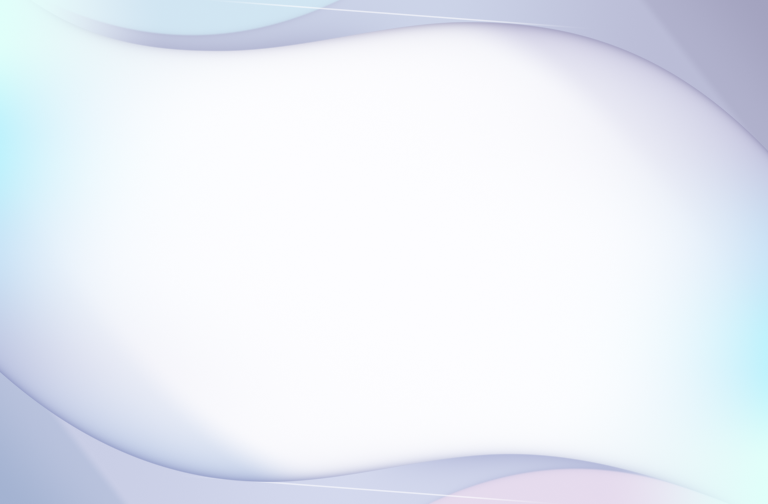
Reproduce this background procedurally as a WebGL 2 fragment shader.

```glsl
#version 300 es
precision highp float;
// Pale background framed by two silky waves, below and above a white centre.
// Both waves come from one function: the upper one is the lower turned by
// half a circle, with its own knots and colours. Tints glow in from the sides.

#define SIDE_REACH 0.085
#define VIGNETTE 0.42
#define WING_STRENGTH 0.62
#define RIM_WIDTH 0.009
#define RIM_STRENGTH 0.48
#define GRAIN 0.004

uniform vec2 u_resolution;
out vec4 fragColor;

const vec3 WHITE = vec3(0.992, 0.992, 1.0);
const vec3 MINT = vec3(0.88, 1.0, 0.98);
const vec3 CYAN = vec3(0.75, 0.95, 0.99);
const vec3 SKY = vec3(0.80, 0.90, 0.97);
const vec3 LAVENDER = vec3(0.79, 0.80, 0.89);

// Colours and knots of one wave
struct Wave {
    vec4 knotX, knotY;
    vec2 slope;
    vec3 corner, fold, middle, tail, wing, rim;
};

const Wave LOWER = Wave(
    vec4(0.0, 0.35, 0.664, 0.95), vec4(0.262, 0.044, 0.099, 0.0), vec2(-1.35, -0.6),
    vec3(0.64, 0.70, 0.82), vec3(0.79, 0.81, 0.90), vec3(0.83, 0.85, 0.93),
    vec3(0.90, 0.86, 0.93), vec3(0.68, 0.76, 0.89), vec3(0.47, 0.50, 0.70));

const Wave UPPER = Wave(
    vec4(0.0, 0.39, 0.714, 0.96), vec4(0.30, 0.044, 0.101, 0.0), vec2(-1.6, -1.05),
    vec3(0.64, 0.64, 0.75), vec3(0.73, 0.74, 0.84), vec3(0.80, 0.83, 0.91),
    vec3(0.82, 0.90, 0.95), vec3(0.79, 0.78, 0.88), vec3(0.52, 0.51, 0.66));

float hash(vec2 p) {
    vec3 q = fract(vec3(p.xyx) * 0.1031);
    q += dot(q, q.yzx + 33.33);
    return fract((q.x + q.y) * q.z);
}

// Cubic between two points (x, y) with given end slopes
float hermite(float x, vec2 a, vec2 b, float slopeA, float slopeB) {
    float w = b.x - a.x, t = (x - a.x) / w, s = 1.0 - t;
    return a.y * (1.0 + 2.0 * t) * s * s + b.y * t * t * (3.0 - 2.0 * t)
         + w * t * s * (slopeA * s - slopeB * t);
}

float waveEdge(float x, Wave w) {
    vec2 a = vec2(w.knotX.x, w.knotY.x), b = vec2(w.knotX.y, w.knotY.y);
    vec2 c = vec2(w.knotX.z, w.knotY.z), d = vec2(w.knotX.w, w.knotY.w);
    if (x < b.x) return hermite(x, a, b, w.slope.x, 0.0);
    if (x < c.x) return hermite(x, b, c, 0.0, 0.0);
    return hermite(x, c, d, 0.0, w.slope.y);
}

// Glow along the left side, from lavender at the foot to mint at the top
vec3 addSide(vec3 base, vec2 p) {
    vec3 tint = mix(LAVENDER, SKY, smoothstep(0.25, 0.52, p.y));
    tint = mix(tint, CYAN, smoothstep(0.48, 0.70, p.y));
    tint = mix(tint, MINT, smoothstep(0.72, 0.93, p.y));
    float reach = SIDE_REACH * (1.0 + 0.5 * smoothstep(0.5, 0.2, p.y)
                                    + 0.5 * smoothstep(0.75, 1.0, p.y));
    return mix(base, tint, exp(-pow(p.x / reach, 1.15)));
}

// Wave along the bottom of p, with the soft wing that rises from it
vec3 addWave(vec3 base, vec2 p, Wave w) {
    float px = 1.0 / u_resolution.y;
    float height = p.y - waveEdge(p.x, w);
    float above = max(height, 0.0);

    // Wing: crisp on its inner side, fading upwards and to the corner
    float wingTop = 0.05 + 2.6 * pow(max(0.43 - p.x, 0.0), 1.7);
    float wing = smoothstep(0.035, -0.055, p.y - wingTop) * exp(-above / 0.11);
    wing *= smoothstep(0.46, 0.32, p.x) * (0.6 + 0.4 * smoothstep(0.0, 0.2, p.x));
    vec3 color = mix(base, w.wing, WING_STRENGTH * wing);

    // Dark rim with a faint wide shadow
    float fade = mix(1.0, 0.4, smoothstep(0.35, 0.7, p.x)) * smoothstep(1.0, 0.82, p.x);
    float rim = RIM_STRENGTH * exp(-above / RIM_WIDTH) + 0.12 * exp(-above / 0.035);
    color = mix(color, w.rim, rim * fade);

    // Band outside the edge: corner, diagonal fold, middle
    float foldX = p.x - 0.065 - 0.52 * (0.183 - p.y);
    vec3 band = mix(w.corner, w.fold, 0.55 * smoothstep(-0.16, 0.0, foldX));
    band = mix(band, w.fold, smoothstep(-0.006, 0.012, foldX));
    band = mix(band, w.middle, smoothstep(0.12, 0.45, p.x));

    // Shade under the crest and the sheet below the arc
    float crest = smoothstep(0.45, 0.65, p.x) * smoothstep(0.95, 0.78, p.x);
    band = mix(band, w.rim, 0.32 * crest * exp(min(height, 0.0) / 0.03));
    float arc = 0.071 - 1.9 * (p.x - 0.75) * (p.x - 0.75) - p.y;
    band = mix(band, w.tail, smoothstep(-px, 2.0 * px, arc));
    band = mix(band, w.rim, 0.16 * exp(-abs(arc) / 0.005) * crest);

    // Thin ray of light
    float ray = abs(p.y - 0.083 + 0.114 * p.x);
    float span = smoothstep(0.22, 0.4, p.x) * smoothstep(0.75, 0.6, p.x);
    band = mix(band, WHITE, 0.6 * span * smoothstep(0.001 + px, 0.0, ray));

    band = mix(band, base, smoothstep(0.78, 0.96, p.x));
    return mix(color, band, smoothstep(px, -px, height));
}

void main() {
    vec2 uv = gl_FragCoord.xy / u_resolution;
    float radius = length((uv - vec2(0.48, 0.45)) / vec2(0.52, 0.66));
    vec3 color = mix(WHITE, vec3(0.84, 0.87, 0.94), VIGNETTE * smoothstep(0.6, 1.2, radius));
    color = addSide(addSide(color, uv), 1.0 - uv);
    color = addWave(color, uv, LOWER);
    color = addWave(color, 1.0 - uv, UPPER);
    color += GRAIN * (hash(gl_FragCoord.xy) - 0.5);
    fragColor = vec4(color, 1.0);
}
```
